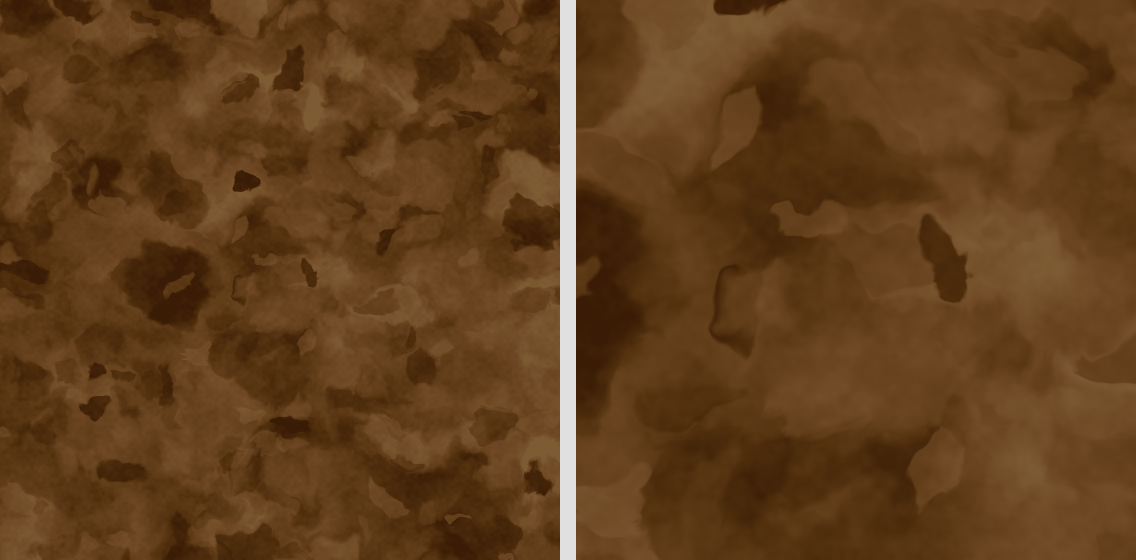
Left: the whole. Right: its middle third, enlarged.
This texture is drawn by a WebGL 2 fragment shader. Its source:

```glsl
#version 300 es
precision highp float;
// Mottled brown surface of ragged overlapping daubs, dark chips and fine grain.

uniform vec2 u_resolution;
out vec4 fragColor;

float hash(vec2 p) {
    return fract(sin(dot(p, vec2(127.1, 311.7))) * 43758.5453);
}

vec2 hash2(vec2 p) {
    return vec2(hash(p), hash(p + vec2(37.3, 91.7)));
}

float valueNoise(vec2 p) {
    vec2 cell = floor(p);
    vec2 f = fract(p);
    f = f * f * (3.0 - 2.0 * f);
    float low = mix(hash(cell), hash(cell + vec2(1.0, 0.0)), f.x);
    float high = mix(hash(cell + vec2(0.0, 1.0)), hash(cell + 1.0), f.x);
    return mix(low, high, f.y);
}

// Centred around zero, roughly -0.5 to 0.5
float fbm(vec2 p, int octaves) {
    float sum = 0.0;
    float amplitude = 0.5;
    for (int i = 0; i < octaves; i++) {
        sum += amplitude * (valueNoise(p) - 0.5);
        p = mat2(1.6, 1.2, -1.2, 1.6) * p + 17.3;
        amplitude *= 0.5;
    }
    return sum;
}

vec2 warp(vec2 p, float frequency, float amount) {
    vec2 q = p * frequency;
    return p + amount * vec2(fbm(q + 3.1, 4), fbm(q + 47.9, 4));
}

mat2 rotation(float angle) {
    float c = cos(angle);
    float s = sin(angle);
    return mat2(c, s, -s, c);
}

// Paints one layer of scattered ellipses over the given tone.
// toneRange: darkest and lightest paint; sizeRange: radii in cells.
float paintDaubs(float tone, vec2 p, float cells, float seed, float density,
                 vec2 toneRange, vec2 sizeRange, float opacity, float maxSoftness) {
    vec2 q = p * cells + seed * 7.37;
    vec2 home = floor(q);
    for (int j = -1; j <= 1; j++) {
        for (int i = -1; i <= 1; i++) {
            vec2 cell = home + vec2(i, j);
            vec2 key = cell + seed * 13.7;
            vec2 centre = cell + 0.2 + 0.6 * hash2(key);
            vec2 pick = hash2(key + 5.3);
            vec2 radii = mix(sizeRange.xx, sizeRange.yy, hash2(key + 11.9));
            radii *= vec2(1.0, 0.85);
            vec2 local = rotation(0.9 * (pick.x - 0.5)) * (q - centre);
            float softness = mix(0.12, maxSoftness, pick.y);
            float mask = 1.0 - smoothstep(1.0 - softness, 1.0, length(local / radii));
            mask *= step(hash(key + 23.1), density);
            float paint = mix(toneRange.x, toneRange.y, hash(key + 31.7));
            tone = mix(tone, paint, mask * opacity * mix(0.5, 1.0, pick.x));
        }
    }
    return tone;
}

vec3 brownRamp(float tone) {
    vec3 stops[5] = vec3[5](
        vec3(0.25, 0.13, 0.03), vec3(0.31, 0.18, 0.05), vec3(0.37, 0.23, 0.09),
        vec3(0.42, 0.27, 0.13), vec3(0.46, 0.32, 0.17));
    float x = clamp(tone * 4.0, -0.4, 4.8);
    int i = int(clamp(floor(x), 0.0, 3.0));
    return mix(stops[i], stops[i + 1], x - float(i));
}

void main() {
    vec2 p = gl_FragCoord.xy / u_resolution.y;
    vec2 bent = warp(p, 11.0, 0.1);
    bent = warp(bent, 34.0, 0.036);
    bent = warp(bent, 110.0, 0.007);

    // Broad clouds under daubs of decreasing size
    float tone = 0.56 + 0.9 * fbm(p * vec2(4.0, 5.0), 4);
    vec2 wide = vec2(-0.25, 1.35);
    vec2 sizes = vec2(0.35, 0.8);
    tone = paintDaubs(tone, bent, 6.0, 1.0, 0.9, wide, sizes, 0.75, 0.9);
    tone = paintDaubs(tone, bent, 9.0, 2.0, 0.85, wide, sizes, 0.65, 0.9);
    tone = paintDaubs(tone, bent, 14.0, 3.0, 0.75, wide, sizes, 0.55, 0.8);
    tone = paintDaubs(tone, bent, 22.0, 4.0, 0.6, wide, sizes, 0.4, 0.8);

    // Crisp dark chips and small pale flecks
    tone = paintDaubs(tone, bent, 11.0, 5.0, 0.17, vec2(-0.1, 0.15), vec2(0.16, 0.48), 0.95, 0.4);
    tone = paintDaubs(tone, bent, 17.0, 6.0, 0.1, vec2(0.75, 1.0), vec2(0.2, 0.5), 0.7, 0.7);

    // Stronger contrast, then stains and fine grain
    tone = 0.57 + 1.22 * (tone - 0.56);
    tone += 0.42 * fbm(p * 26.0, 4);
    tone += 0.28 * fbm(p * 140.0, 2);

    fragColor = vec4(brownRamp(tone), 1.0);
}
```
